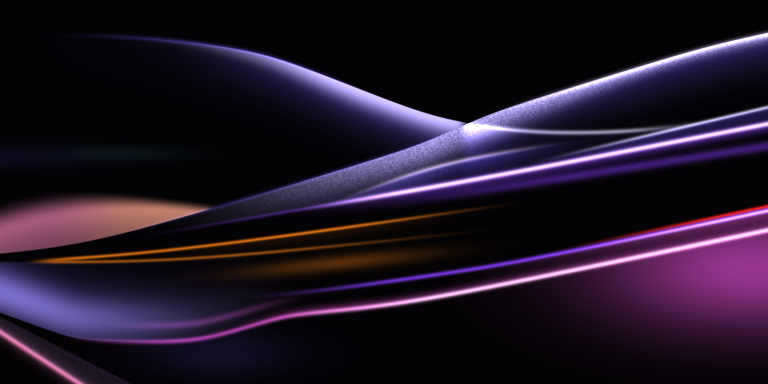
A WebGL 1 fragment shader for this background:

```glsl
precision highp float;
// Glossy ribbons of light crossing a black backdrop.
// Each ribbon edge is a height curve made of soft bends; light is added as
// thin lines on an edge and as sheens that fade away beneath it.

uniform vec2 u_resolution;

#define BACKDROP vec3(0.012, 0.007, 0.015)
#define PALE vec3(0.86, 0.83, 0.95)
#define INDIGO vec3(0.20, 0.16, 0.48)
#define VIOLET vec3(0.36, 0.16, 0.68)
#define MAGENTA vec3(0.58, 0.20, 0.54)
#define ORANGE vec3(0.85, 0.43, 0.05)
#define ROSE vec3(0.66, 0.36, 0.50)
#define GRAIN 0.35
#define GRAIN_CELLS 300.0

float hash(vec2 p) {
  return fract(sin(dot(p, vec2(12.9898, 78.233))) * 43758.5453);
}

// Smooth ramp: 0 for negative d, d for positive d, rounded over width w.
float bend(float d, float w) {
  return 0.5 * (d + sqrt(d * d + w * w));
}

// Antialiased mask of positive d.
float side(float d) {
  float px = 1.0 / u_resolution.y;
  return smoothstep(-px, px, d);
}

float line(float d, float w) {
  return exp(-d * d / (w * w));
}

// Light starting sharply at an edge and fading below it.
float sheen(float d, float depth) {
  return side(-d) * line(d, depth);
}

float spot(vec2 p, vec2 center, vec2 radius) {
  vec2 q = (p - center) / radius;
  return exp(-dot(q, q));
}

// Fades in over a..b and out over c..d.
float span(float x, float a, float b, float c, float d) {
  return smoothstep(a, b, x) * (1.0 - smoothstep(c, d, x));
}

// Ribbon edges, as heights over x.
float fallingEdge(float x) {
  return 0.92 - 0.18 * bend(x - 0.45, 0.3) - 0.25 * bend(x - 0.69, 0.1)
    + 0.26 * bend(x - 1.13, 0.1) + 0.15 * bend(x - 1.37, 0.1) + 0.26 * bend(x - 1.7, 0.2);
}
float risingEdge(float x) {
  return 0.329 + 0.06 * x + 0.25 * bend(x - 0.2, 0.2) - 0.1 * bend(x - 1.85, 0.1)
    + 0.18 * (bend(x - 1.1, 0.08) - bend(x - 1.27, 0.08));
}
float centerEdge(float x) {
  return 0.322 + 0.165 * x + 0.03 * bend(x - 1.2, 0.4);
}
float violetEdge(float x) {
  return 0.184 + 0.062 * x + 0.08 * bend(x - 0.8, 0.15) + 0.07 * bend(x - 1.3, 0.15);
}
float lowerEdge(float x) {
  return 0.112 - 0.03 * x + 0.35 * bend(0.2 - x, 0.05) + 0.38 * bend(x - 0.52, 0.1)
    - 0.29 * bend(x - 0.74, 0.06) + 0.15 * bend(x - 1.0, 0.2);
}

void main() {
  vec2 p = gl_FragCoord.xy / u_resolution * vec2(2.0, 1.0);
  float x = p.x, y = p.y;
  float grain = 1.0 + GRAIN * (hash(floor(p * GRAIN_CELLS)) - 0.5);

  // Signed heights above each edge
  float falling = y - fallingEdge(x);
  float rising = y - risingEdge(x);
  float center = y - centerEdge(x);
  float violet = y - violetEdge(x);
  float lower = y - lowerEdge(x);
  vec3 col = BACKDROP;

  // Falling ribbon, passing behind the rising one
  float behind = mix(side(rising), side(center) * side(-rising), smoothstep(1.19, 1.23, x));
  float crest = span(x, 0.35, 0.95, 1.15, 1.4);
  col += behind * (PALE * 0.8 * crest * sheen(falling, 0.012 + 0.028 * crest)
    + INDIGO * (0.12 + 0.65 * crest) * smoothstep(0.0, 0.6, x) * sheen(falling, 0.10)
    + INDIGO * 0.7 * span(x, 0.1, 0.5, 0.8, 1.0) * line(falling, 0.006)
    + PALE * 0.65 * span(x, 1.2, 1.3, 1.6, 1.85) * line(falling, 0.006));

  // Faint reflections in the dark hollow
  col += vec3(0.02, 0.06, 0.06) * spot(p, vec2(0.32, 0.6), vec2(0.18, 0.02));
  col += INDIGO * 0.2 * spot(p, vec2(0.0, 0.59), vec2(0.25, 0.03));

  // Rose petal tucked above the rising ribbon
  float petal = y - (0.422 + 0.33 * x - 0.45 * x * x);
  float petalTop = smoothstep(0.05 * (1.0 - smoothstep(0.0, 0.5, x)) + 0.005, -0.03, petal);
  vec3 petalColor = mix(ROSE, vec3(0.78, 0.52, 0.42), smoothstep(0.1, 0.4, x));
  col += petalColor * petalTop * side(rising) * (1.0 - smoothstep(0.53, 0.57, x))
    * (0.65 + 0.35 * smoothstep(-0.12, 0.0, petal));

  // Rising ribbon: pale grained sheen over indigo
  float depth = mix(0.06, 0.022, smoothstep(1.05, 1.8, x));
  float glow = smoothstep(0.4, 1.25, x);
  col += side(center) * (PALE * 0.62 * glow * grain * sheen(rising, depth)
    + INDIGO * 0.7 * glow * sheen(rising, 0.085)
    + INDIGO * 0.5 * span(x, 0.25, 0.6, 0.9, 1.2) * line(rising, 0.006)
    + PALE * 0.5 * smoothstep(1.2, 1.6, x) * line(rising + 0.003, 0.008));

  // Inner folds between the rising ribbon and the central edge
  float fold = y - (0.413 + 0.15 * x - 0.25 * bend(1.13 - x, 0.15));
  float rightFold = y - (0.251 + 0.235 * x);
  col += side(center) * (vec3(0.5, 0.45, 0.45) * span(x, 0.85, 1.15, 1.2, 1.5) * line(fold, 0.006)
    + INDIGO * 0.65 * span(x, 0.8, 1.1, 1.2, 1.6) * sheen(fold, 0.04)
    + PALE * 0.8 * smoothstep(1.35, 1.8, x) * line(rightFold, 0.005)
    + INDIGO * 0.5 * smoothstep(1.3, 1.7, x) * sheen(rightFold, 0.03));

  // Central bright edge with violet halo and echo
  col += vec3(0.95, 0.82, 0.95) * smoothstep(0.75, 1.1, x) * line(center, 0.0065);
  col += VIOLET * (0.5 * span(x, 0.3, 0.8, 0.9, 1.2) * line(center, 0.005)
    + 0.6 * smoothstep(0.7, 1.2, x) * line(center + 0.006, 0.016));
  col += VIOLET * 0.65 * smoothstep(0.85, 1.5, x) * line(y - 0.308 - 0.156 * x, 0.013);

  // Amber filaments and their diffuse reflection
  float amberHigh = y - (0.31 + 0.04 * x + 0.105 * bend(x - 0.35, 0.3));
  float amberLow = y - (0.312 - 0.02 * x + 0.13 * bend(x - 0.42, 0.3));
  col += ORANGE * (0.9 * span(x, 0.06, 0.2, 0.85, 1.4) * line(amberHigh, 0.0045)
    + 0.65 * span(x, 0.06, 0.16, 0.6, 1.35) * line(amberLow, 0.0045)
    + 0.12 * span(x, 0.3, 0.8, 0.9, 1.3) * sheen(amberHigh, 0.025)
    + 0.38 * spot(vec2(x, y - 0.1 * (x - 0.88)), vec2(0.88, 0.315), vec2(0.24, 0.02)));

  // Violet edge, turning red and pale blue to the right
  float far = smoothstep(1.4, 1.95, x);
  col += VIOLET * 1.2 * smoothstep(0.6, 1.1, x) * line(violet, 0.006);
  col += vec3(0.85, 0.1, 0.06) * far * line(violet - 0.009, 0.005);
  col += vec3(0.35, 0.45, 0.6) * far * line(violet + 0.003, 0.005);
  col += MAGENTA * 0.75 * smoothstep(1.1, 2.0, x) * sheen(violet, 0.04) * side(lower);

  // Blue pool at the lower left, held by the lower edge
  float pool = side(lower) * side(-max(rising, amberLow));
  col += pool * (1.0 - smoothstep(0.0, 0.8, x)) * (vec3(0.40, 0.37, 0.62) * line(lower - 0.055, 0.06)
    + INDIGO * 0.35 * line(lower - 0.08, 0.12));
  col += MAGENTA * 0.4 * span(x, 0.25, 0.5, 0.6, 0.85) * line(lower - 0.042, 0.01);

  // Lower edge and the magenta haze below it
  vec3 rim = mix(MAGENTA, vec3(0.95, 0.76, 0.92), smoothstep(0.6, 1.2, x));
  col += rim * smoothstep(0.12, 0.5, x) * line(lower, 0.0065);
  col += MAGENTA * 0.4 * smoothstep(0.5, 0.9, x) * line(lower - 0.008, 0.012);
  col += side(-lower) * (MAGENTA * spot(p, vec2(1.96, 0.30), vec2(0.40, 0.16))
    + INDIGO * 0.3 * spot(p, vec2(0.57, 0.08), vec2(0.2, 0.06)));

  // Grained strip with a rose rim crossing the corner
  float strip = y - (0.135 - 0.65 * x);
  float stripTop = y - (0.175 - 0.51 * x);
  col += vec3(0.09, 0.07, 0.11) * grain * side(strip) * side(-stripTop);
  col += ROSE * (line(strip, 0.009) + 0.25 * line(strip, 0.025));

  gl_FragColor = vec4(min(col, 1.0), 1.0);
}
```
